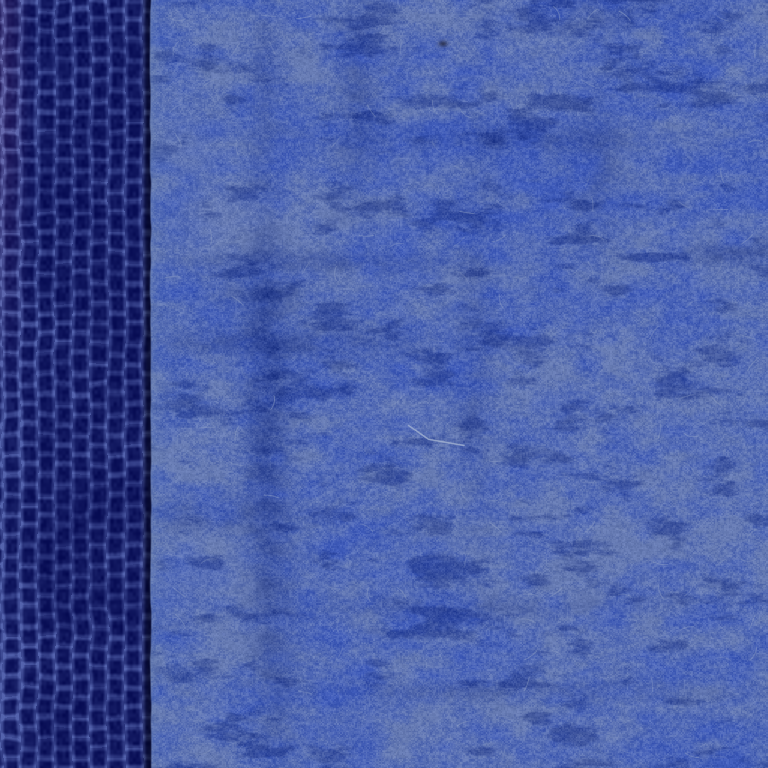
A WebGL 1 fragment shader for this texture:

```glsl
precision highp float;
// Worn blue book cover: a strip of woven cloth on the left beside mottled paper.
// The cloth is a staggered grid of dark gaps between raised threads; the paper
// layers stretched value noise, soft stains, fine grain and scattered fibres.
uniform vec2 u_resolution;

const float CLOTH_EDGE = 0.196;

float hash(vec2 p) {
  vec3 q = fract(vec3(p.xyx) * 0.1031);
  q += dot(q, q.yzx + 33.33);
  return fract((q.x + q.y) * q.z);
}

float noise(vec2 p) {
  vec2 i = floor(p), f = fract(p);
  f = f * f * (3.0 - 2.0 * f);
  return mix(mix(hash(i), hash(i + vec2(1.0, 0.0)), f.x),
             mix(hash(i + vec2(0.0, 1.0)), hash(i + 1.0), f.x), f.y);
}

float fbm(vec2 p) {
  float sum = 0.0, amp = 0.5;
  for (int i = 0; i < 5; i++) {
    sum += amp * noise(p);
    p = p * 2.03 + 17.3;
    amp *= 0.55;
  }
  return sum / 1.055;
}

// Soft elliptical patch
float blot(vec2 p, vec2 center, vec2 size) {
  vec2 d = (p - center) / size;
  return exp(-dot(d, d));
}

float segment(vec2 p, vec2 a, vec2 b) {
  vec2 d = b - a;
  return length(p - a - d * clamp(dot(p - a, d) / dot(d, d), 0.0, 1.0));
}

float stroke(float dist, float width) {
  float soft = 0.7 / u_resolution.y;
  return 1.0 - smoothstep(width - soft, width + soft, dist);
}

// Short bent hairs, one candidate in each grid cell
float fibres(vec2 p, float cells) {
  vec2 id = floor(p * cells), q = fract(p * cells) - 0.5;
  float a = 6.283 * hash(id + 5.1);
  q -= 0.3 * (vec2(hash(id + 2.7), hash(id + 8.3)) - 0.5);
  q = mat2(cos(a), -sin(a), sin(a), cos(a)) * q;
  q.y += 2.5 * q.x * q.x * (hash(id + 4.4) - 0.5);
  float d = segment(q, vec2(-0.22, 0.0), vec2(0.22, 0.0)) / cells;
  return stroke(d, 0.0007) * step(0.55, hash(id + 1.9)) * hash(id + 6.2);
}

float stains(vec2 p) {
  // Vertical streaks
  float s = 0.85 * blot(p, vec2(0.345, 0.50), vec2(0.024, 0.19));
  s += 0.55 * blot(p, vec2(0.355, 0.20), vec2(0.026, 0.20));
  s += 0.35 * blot(p, vec2(0.345, 0.88), vec2(0.016, 0.15));
  s += 0.45 * blot(p, vec2(0.465, 0.87), vec2(0.025, 0.12));
  s += 0.32 * blot(p, vec2(0.62, 0.55), vec2(0.022, 0.25));
  s += 0.35 * blot(p, vec2(0.78, 0.78), vec2(0.03, 0.09));
  // Horizontal streaks
  s += 0.65 * blot(p, vec2(0.37, 0.553), vec2(0.15, 0.016));
  s += 0.60 * blot(p, vec2(0.42, 0.659), vec2(0.15, 0.012));
  s += 0.50 * blot(p, vec2(0.34, 0.615), vec2(0.055, 0.025));
  s += 0.45 * blot(p, vec2(0.62, 0.82), vec2(0.20, 0.014));
  s += 0.55 * blot(p, vec2(0.96, 0.67), vec2(0.08, 0.014));
  s += 0.50 * blot(p, vec2(0.27, 0.33), vec2(0.07, 0.022));
  s += 0.35 * blot(p, vec2(0.60, 0.21), vec2(0.18, 0.013));
  s += 0.35 * blot(p, vec2(0.66, 0.10), vec2(0.28, 0.012));
  s += 0.35 * blot(p, vec2(0.82, 0.985), vec2(0.10, 0.02));
  return s;
}

vec3 paper(vec2 p) {
  float cloud = fbm(p * vec2(7.0, 10.0) + 3.0) - 0.5;
  float mottle = fbm(p * vec2(25.0, 42.0) + 9.0) - 0.5;
  float grain = noise(p * vec2(230.0, 290.0)) + hash(floor(p * 512.0)) - 1.0;
  float pale = blot(p, vec2(0.29, 0.71), vec2(0.05, 0.04))
             + 0.7 * blot(p, vec2(0.235, 0.81), vec2(0.05, 0.04))
             + 0.5 * blot(p, vec2(0.28, 0.26), vec2(0.06, 0.05));
  vec3 c = mix(vec3(0.25, 0.36, 0.73), vec3(0.40, 0.48, 0.70),
               clamp(0.58 + 1.2 * cloud + 1.5 * mottle + 0.3 * grain, 0.0, 1.0));
  c = mix(c, vec3(0.45, 0.52, 0.70), 0.6 * pale);
  float stain = stains(p) * (0.75 + 2.2 * mottle);
  float scuff = smoothstep(0.57, 0.75, fbm(p * vec2(16.0, 45.0) + 31.0));
  c = mix(c, vec3(0.10, 0.19, 0.52), clamp(0.65 * stain + 0.45 * scuff, 0.0, 0.85));
  c += 0.055 * grain;
  // Hairs, one long pale fibre and a dark fleck
  c = mix(c, vec3(0.60, 0.66, 0.78), 0.45 * fibres(p, 24.0));
  float hair = min(segment(p, vec2(0.532, 0.446), vec2(0.558, 0.428)),
                   segment(p, vec2(0.558, 0.428), vec2(0.604, 0.420)));
  c = mix(c, vec3(0.66, 0.72, 0.83), 0.75 * stroke(hair, 0.001));
  c = mix(c, vec3(0.16, 0.18, 0.28), 0.8 * blot(p, vec2(0.577, 0.943), vec2(0.006, 0.004)));
  return mix(c, vec3(0.43, 0.52, 0.69), 0.5 * exp(-(p.x - CLOTH_EDGE) / 0.008));
}

vec3 cloth(vec2 p) {
  vec2 w = p + 0.005 * (vec2(noise(p * 28.0), noise(p * 28.0 + 7.0)) - 0.5);
  vec2 g = vec2((w.x - 0.1745) / 0.0228 + 0.5, w.y * 38.0);
  float column = floor(g.x);
  g.y += 0.5 * mod(column, 2.0);
  vec2 q = abs(fract(g) - 0.5);
  float vary = hash(vec2(column + 20.0, floor(g.y)));
  float rib = smoothstep(0.24, 0.46, q.x);
  float bar = smoothstep(0.25, 0.46, q.y) * (0.5 + 0.5 * vary);
  float wear = 0.55 + 0.7 * fbm(p * 14.0) + 0.35 * smoothstep(0.07, 0.01, p.x);
  float light = (0.12 + 0.42 * rib + 0.52 * bar) * wear;
  light += 0.22 * (noise(p * vec2(240.0, 190.0)) - 0.5);
  vec3 c = mix(vec3(0.02, 0.04, 0.32), vec3(0.33, 0.39, 0.68), clamp(light, 0.0, 1.0));
  c += vec3(0.07, 0.02, 0.0) * smoothstep(0.05, 0.0, p.x) * smoothstep(0.4, 0.9, p.y);
  return c * (1.0 - 0.45 * smoothstep(0.182, 0.194, p.x));
}

void main() {
  vec2 p = gl_FragCoord.xy / u_resolution;
  float edge = CLOTH_EDGE + 0.002 * (noise(vec2(p.y * 50.0, 2.0)) - 0.5);
  float side = smoothstep(edge - 0.0015, edge + 0.0015, p.x);
  gl_FragColor = vec4(clamp(mix(cloth(p), paper(vec2(max(p.x, CLOTH_EDGE), p.y)), side), 0.0, 1.0), 1.0);
}
```
